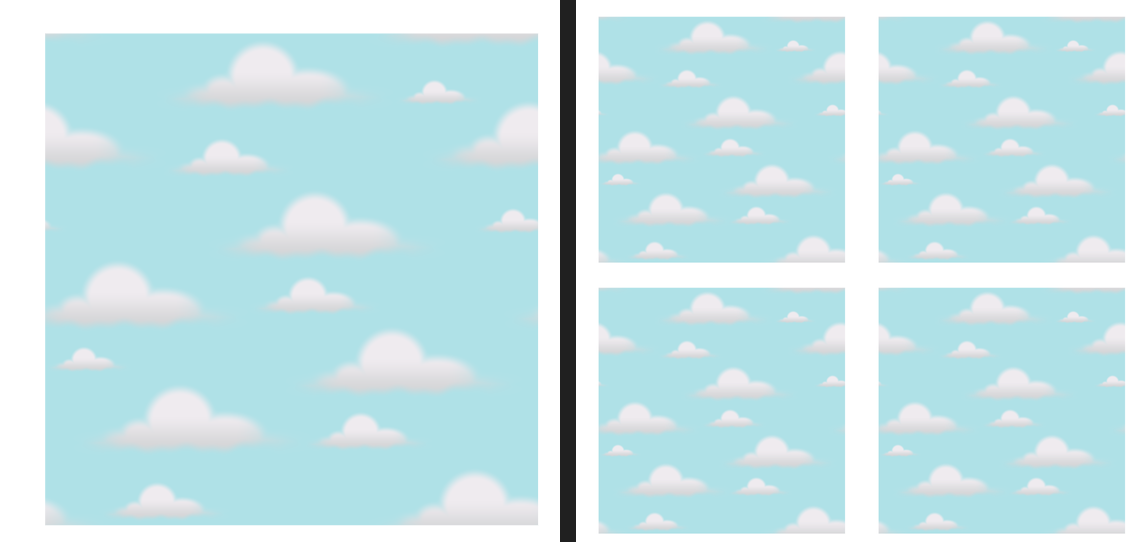
Left, the tile; right, the same tile 2 across and 2 down.
Give the GLSL for this pattern, as a WebGL 1 fragment shader.

```glsl
precision highp float;
// Soft fair-weather clouds on a flat pale sky, set in a white frame.
// Each cloud is a smooth union of ellipses cut by a wavy base; the clouds sit
// on a jittered rank-1 lattice that wraps around the square of sky.

uniform vec2 u_resolution;

#define PANEL_MIN vec2(0.0807, 0.0309)
#define PANEL_MAX vec2(0.9609, 0.9382)
#define SKY vec3(0.688, 0.882, 0.906)
#define CLOUD_TOP vec3(0.938, 0.922, 0.938)
#define CLOUD_BASE vec3(0.835, 0.838, 0.845)
#define LATTICE 7.0
#define LATTICE_STEP 3.0
#define LARGE_SCALE 0.148
#define JITTER 0.045
#define SOFTNESS 0.085

vec2 hash2(float n) {
    vec3 h = fract(vec3(n + 1.7) * vec3(0.1031, 0.1030, 0.0973));
    h += dot(h, h.yzx + 33.33);
    return fract((h.xx + h.yz) * h.zy);
}

float ellipse(vec2 p, vec2 centre, vec2 radii) {
    p -= centre;
    float k0 = max(length(p / radii), 1e-4);
    float k1 = max(length(p / (radii * radii)), 1e-4);
    return k0 * (k0 - 1.0) / k1;
}

float smoothUnion(float a, float b) {
    float k = 0.05;
    float h = max(k - abs(a - b), 0.0) / k;
    return min(a, b) - 0.25 * h * h * k;
}

// Signed distance to a cloud whose dome stands over the origin
float cloudDistance(vec2 p) {
    float d = ellipse(p, vec2(0.0, 0.36), vec2(0.45));                 // dome
    d = smoothUnion(d, ellipse(p, vec2(0.62, 0.12), vec2(0.55, 0.33))); // right shoulder
    d = smoothUnion(d, ellipse(p, vec2(-0.55, 0.16), vec2(0.25, 0.20))); // left puffs
    d = smoothUnion(d, ellipse(p, vec2(-0.82, 0.10), vec2(0.25, 0.12)));
    d = smoothUnion(d, ellipse(p, vec2(0.10, 0.12), vec2(0.95, 0.16))); // body
    d = smoothUnion(d, ellipse(p, vec2(-1.02, 0.07), vec2(0.26, 0.06))); // thin tails
    d = smoothUnion(d, ellipse(p, vec2(1.22, 0.09), vec2(0.36, 0.07)));
    float base = 0.02 * sin(7.0 * p.x + 1.0) + 0.012 * sin(17.0 * p.x)
               + 0.05 * smoothstep(0.5, 1.2, p.x);
    return max(d, base - p.y);
}

// Colour in rgb, coverage in a
vec4 cloud(vec2 p) {
    float tail = max(smoothstep(0.75, 1.6, p.x), smoothstep(0.65, 1.35, -p.x));
    float soft = SOFTNESS * (1.0 + 0.4 * tail);
    float cover = smoothstep(soft, -soft, cloudDistance(p)) * (1.0 - 0.85 * tail);
    return vec4(mix(CLOUD_BASE, CLOUD_TOP, smoothstep(-0.02, 0.48, p.y)), cover);
}

void main() {
    vec2 uv = gl_FragCoord.xy / u_resolution;
    vec2 extent = PANEL_MAX - PANEL_MIN;
    vec2 q = (uv - PANEL_MIN) / extent;
    vec3 colour = SKY;

    // First the large clouds, then a smaller one in the gap beside each
    for (int i = 0; i < 14; i++) {
        float n = float(i);
        float k = mod(n, LATTICE);
        float lesser = step(LATTICE, n);
        vec2 centre = vec2(0.85, 0.0) + k * vec2(LATTICE_STEP, 1.0) / LATTICE;
        centre += lesser * vec2(-0.19, 0.155);
        centre += (hash2(n) - 0.5) * JITTER;
        float size = mix(1.0, mix(0.55, 0.36, mod(k, 2.0)), lesser);
        vec2 offset = fract(q - centre + 0.5) - 0.5;
        vec4 puff = cloud(offset / (LARGE_SCALE * size));
        colour = mix(colour, puff.rgb, puff.a);
    }

    // White frame with an edge one pixel soft
    vec2 inset = min(q, 1.0 - q) * extent * u_resolution;
    float inside = clamp(min(inset.x, inset.y) + 0.5, 0.0, 1.0);
    gl_FragColor = vec4(mix(vec3(1.0), colour, inside), 1.0);
}
```
